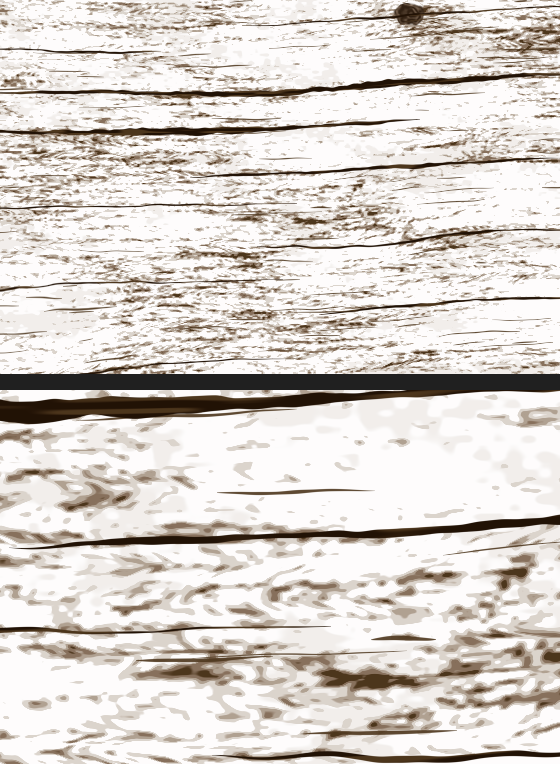
Top: the whole. Bottom: its middle third, enlarged.
Reproduce this texture procedurally as a WebGL 2 fragment shader.

```glsl
#version 300 es
precision highp float;
// Weathered white paint on a cracked plank. Fine stretched noise flakes the
// paint through a colour ramp; looped tapered slits add deep cracks and
// hairlines along one gently bent grain. A small ringed knot sits near the top.

uniform vec2 u_resolution;
out vec4 fragColor;

const vec3 PAINT = vec3(0.995, 0.99, 0.99);
const vec3 PALE  = vec3(0.86, 0.83, 0.80);
const vec3 TAN   = vec3(0.69, 0.63, 0.57);
const vec3 BROWN = vec3(0.53, 0.44, 0.36);
const vec3 UMBER = vec3(0.30, 0.21, 0.11);
const vec3 PITCH = vec3(0.13, 0.07, 0.02);

const int   CRACKS = 10;           // rows of deep cracks
const int   HAIRS = 80;            // scattered hairline cracks
const float WIDE_ROW = 0.72;       // height where the cracks gape
const float PATCH_WEAR = 0.50;     // strength of large worn areas
const float GRAIN_WEAR = 0.86;     // strength of fine flakes
const float LINE_WEAR = 0.85;      // strength of thin grain lines
const vec2  KNOT = vec2(1.095, 0.963);
const vec2  KNOT_SIZE = vec2(0.040, 0.029);

float hash(vec2 p) {
    vec3 q = fract(p.xyx * vec3(0.1031, 0.1030, 0.0973));
    q += dot(q, q.yzx + 33.33);
    return fract((q.x + q.y) * q.z);
}

float noise(vec2 p) {
    vec2 i = floor(p), f = fract(p);
    f = f * f * (3.0 - 2.0 * f);
    float low = mix(hash(i), hash(i + vec2(1, 0)), f.x);
    float high = mix(hash(i + vec2(0, 1)), hash(i + vec2(1, 1)), f.x);
    return mix(low, high, f.y);
}

// Vertical shift of the wood grain.
float bend(vec2 p) {
    float rise = 0.045 * smoothstep(0.75, 1.5, p.x);
    float drop = 0.06 * (1.0 - smoothstep(0.0, 0.6, p.x)) * (1.0 - smoothstep(0.0, 0.35, p.y));
    return rise - drop + 0.014 * (noise(p * vec2(2.0, 4.0) + 7.0) - 0.5);
}

// x: signed distance to a tapered slit, y: its taper (0 at the tips).
vec2 slit(vec2 p, vec2 start, float len, float halfWidth, float seed) {
    float t = (p.x - start.x) / len;
    float dy = p.y - start.y;
    if (t < 0.0 || t > 1.0 || abs(dy) > 0.05) return vec2(1.0, 0.0);
    dy -= 0.012 * (noise(vec2(p.x * 4.0, seed)) - 0.5);
    dy -= 0.005 * (noise(vec2(p.x * 19.0, seed + 50.0)) - 0.5);
    float taper = pow(4.0 * t * (1.0 - t), 0.65);
    float ragged = 0.3 + 0.85 * noise(vec2(p.x * 8.0, seed + 90.0))
                 + 0.5 * noise(vec2(p.x * 55.0, seed + sign(dy) * 3.0 + 130.0));
    return vec2(abs(dy) - halfWidth * taper * ragged, taper);
}

// Paint wear in standard deviations: low is intact, high is bare wood.
float wear(vec2 p, vec2 q) {
    q.y += 0.006 * (noise(q * vec2(9.0, 22.0) + 3.0) - 0.5);
    q.x += 0.05 * noise(q * vec2(5.0, 60.0) + 17.0);
    float grain = 0.32 * noise(q * vec2(6.0, 115.0))
                + 0.32 * noise(q * vec2(32.0, 165.0) + 31.0)
                + 0.36 * noise(q * vec2(115.0, 215.0) + 67.0);
    float area = 0.6 * noise(q * vec2(2.2, 7.0) + 13.0) + 0.4 * noise(q * vec2(7.0, 24.0) + 43.0);
    float z = GRAIN_WEAR * (grain - 0.5) / 0.124 + PATCH_WEAR * (area - 0.5) / 0.154;
    // Thin broken lines run along contours of a long, flat noise.
    float contour = abs(noise(q * vec2(4.5, 38.0) + 101.0) - 0.5);
    z += LINE_WEAR * (1.0 - smoothstep(0.02, 0.07, contour)) * smoothstep(0.35, 0.6, area);
    z += 0.6 * smoothstep(0.8, 0.95, p.y) - 0.22;
    vec2 k = (p - KNOT - vec2(0.06, -0.06)) / vec2(0.16, 0.06);
    return z + 1.0 * exp(-dot(k, k));
}

void main() {
    float px = 1.0 / u_resolution.y;
    vec2 p = gl_FragCoord.xy * px;
    vec2 q = vec2(p.x, p.y - bend(p));
    float aa = 0.7 * px;

    // Deep cracks enter alternately from the left and right edges.
    float deep = 1.0, halo = 0.0;
    for (int i = 0; i < CRACKS; i++) {
        float s = float(i);
        float a = hash(vec2(s, 3.0)), b = hash(vec2(s, 11.0)), c = hash(vec2(s, 23.0));
        float y = (s + 0.5 + 0.45 * (a - 0.5)) / float(CRACKS);
        float gape = exp(-pow(abs(y - WIDE_ROW) / 0.1, 4.0));
        float len = mix(0.5, 1.1, b) + 0.75 * gape;
        float x = i % 2 == 0 ? -0.25 + 0.3 * c : 1.75 - 0.3 * c - len;
        vec2 d = slit(q, vec2(x, y), len, 0.002 + 0.003 * c + 0.005 * gape, s * 5.0);
        deep = min(deep, d.x);
        halo = max(halo, d.y * exp(-max(d.x, 0.0) / 0.004));
    }

    // Short hairlines scattered over the whole board.
    float hair = 1.0;
    for (int i = 0; i < HAIRS; i++) {
        vec2 s = vec2(float(i), 41.0);
        vec2 start = vec2(1.6 * hash(s) - 0.1, hash(s + 19.0));
        float len = mix(0.03, 0.22, hash(s + 37.0));
        hair = min(hair, slit(q, start, len, mix(0.0006, 0.0018, hash(s + 53.0)), s.x * 7.0 + 200.0).x);
    }

    // Faint cream stains, then crisp flakes down to bare wood.
    float stain = 0.5 * noise(p * vec2(5.0, 14.0) + 5.0) + 0.25 * noise(p * vec2(17.0, 40.0) + 8.0)
                + 0.25 * noise(p * vec2(70.0, 130.0));
    vec3 col = mix(PAINT, PALE, 0.35 * smoothstep(0.60, 0.67, stain));
    float z = wear(p, q) + 0.4 * halo;
    col = mix(col, PALE, smoothstep(0.28, 0.50, z));
    col = mix(col, TAN, smoothstep(0.95, 1.20, z));
    col = mix(col, BROWN, smoothstep(1.50, 1.75, z));
    col = mix(col, UMBER, smoothstep(2.15, 2.55, z));

    // Knot with dark rings and a ragged rim.
    vec2 k = (p - KNOT) / KNOT_SIZE;
    float r = length(k) + 0.35 * (noise(p * 70.0) - 0.5);
    float rings = 0.5 + 0.5 * sin(r * 15.0 + 3.0 * noise(p * 90.0));
    vec3 knot = mix(PITCH, BROWN, 0.9 * rings * noise(p * 130.0 + 9.0) + 0.15);
    col = mix(col, knot, 1.0 - smoothstep(0.88, 1.08, r));

    // Cracks: dark hollows with streaks of brown wood inside.
    col = mix(col, UMBER, 0.9 * (1.0 - smoothstep(-aa, aa, hair)));
    float fibre = noise(q * vec2(14.0, 190.0) + 77.0);
    vec3 hollow = mix(PITCH, UMBER, smoothstep(0.5, 0.8, fibre));
    col = mix(col, hollow, 1.0 - smoothstep(-aa, aa, deep));
    fragColor = vec4(col, 1.0);
}
```
